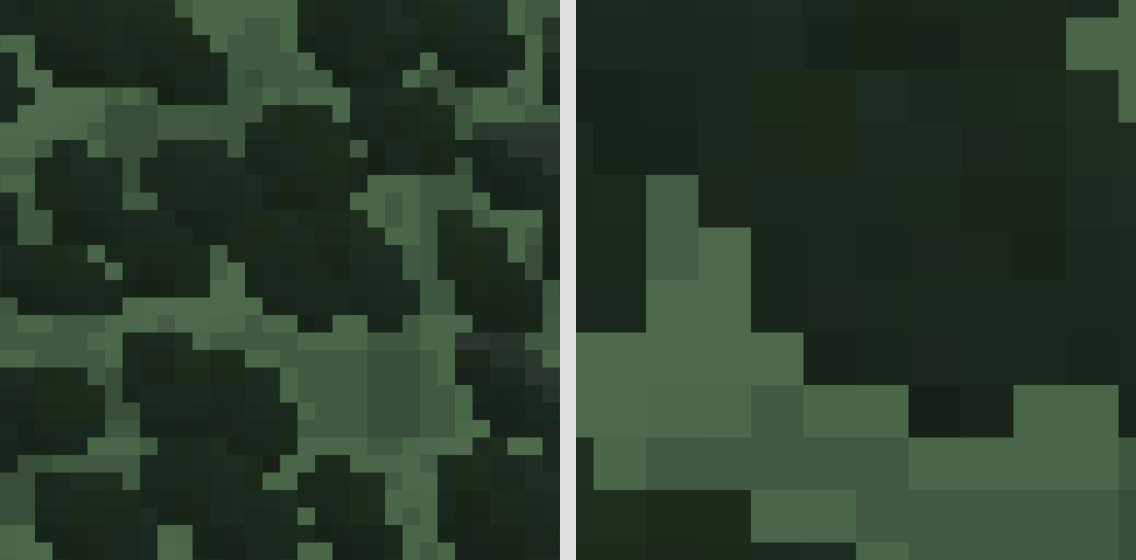
Left: the whole. Right: its middle third, enlarged.
Give the GLSL for this pattern, as a WebGL 1 fragment shader.

```glsl
precision highp float;
uniform vec2 u_resolution;

#define GRID 32.0          // square tiles across the canvas
#define PITCH 6.4          // spacing of the clumps, in tiles
#define RADIUS_MIN 2.3
#define RADIUS_MAX 3.7
#define CLUMP_SHARE 0.92
#define SHADE vec3(0.088, 0.135, 0.088)
#define LEAF vec3(0.115, 0.175, 0.115)
#define GREY vec3(0.195, 0.240, 0.195)
#define GROUND vec3(0.250, 0.350, 0.250)
#define DIM vec3(0.225, 0.305, 0.220)
#define LIGHT vec3(0.290, 0.400, 0.285)

float hash(vec2 p) {
  return fract(sin(dot(p, vec2(127.1, 311.7))) * 43758.5);
}

vec2 hash2(vec2 p) {
  return vec2(hash(p), hash(p + 57.3));
}

// Nearest clump: x = signed distance, y = height within it, z = its random id
vec3 clumps(vec2 tile) {
  vec2 home = floor(tile / PITCH);
  vec3 nearest = vec3(9.0, 0.0, 0.0);
  for (int y = -1; y <= 1; y++) {
    for (int x = -1; x <= 1; x++) {
      vec2 site = home + vec2(float(x), float(y));
      if (hash(site + 8.7) > CLUMP_SHARE) continue;
      vec2 center = (site + 0.14 + 0.72 * hash2(site + 3.1)) * PITCH;
      vec2 radius = mix(vec2(RADIUS_MIN), vec2(RADIUS_MAX), hash2(site + 21.9));
      vec2 offset = tile - center;
      offset.x += 0.6 * hash(site + 5.3) * offset.y;
      vec2 local = offset / radius;
      vec2 powered = pow(abs(local), vec2(2.5));
      float dist = (pow(powered.x + powered.y, 0.4) - 1.0) * min(radius.x, radius.y);
      if (dist < nearest.x) {
        nearest = vec3(dist, dot(local, vec2(0.4, 0.65)), hash(site + 14.2));
      }
    }
  }
  return nearest;
}

// Dark foliage, lighter to the upper right, tinted in small blocks
vec3 foliage(vec2 tile, float height, float id) {
  vec2 block = floor(tile / 2.0);
  float tone = 0.5 + 0.65 * height + 0.4 * (hash(block) - 0.5);
  vec3 color = mix(SHADE, LEAF, clamp(tone, 0.0, 1.15));
  color += vec3(-0.003, 0.003, 0.016) * (hash(block + 33.0) - 0.35) * 1.6;
  float bright = step(0.8, id) * step(0.15, height);
  return mix(color, GREY, bright * (0.35 + 0.55 * hash(block + 71.0)));
}

// Ground patches with broken light rims and a few dim upright strips
vec3 ground(vec2 tile, float dist) {
  float wave = sin(tile.x * 0.23 + 1.3 * sin(tile.y * 0.31))
             + sin(tile.y * 0.47 - tile.x * 0.12 + 2.0);
  float patchNoise = hash(floor(tile / vec2(3.0, 2.0)) + 12.0);
  float strip = step(0.83, hash(floor(tile / vec2(3.0, 7.0)) + 44.0));
  float rim = step(dist, 1.0) * step(0.28, patchNoise);
  float glade = step(1.0, wave + 0.5 * (patchNoise - 0.5));
  float fleck = step(0.96, hash(tile + 91.0));
  vec3 color = mix(GROUND, DIM, strip);
  color = mix(color, LIGHT, max(rim * (1.0 - 0.6 * strip), glade));
  color = mix(color, GROUND, fleck);
  return color + vec3(0.016, 0.014, 0.016) * glade * (wave - 0.9);
}

vec3 tileColor(vec2 index) {
  vec2 tile = index + 0.5;
  vec3 clump = clumps(tile);
  return clump.x < 0.0 ? foliage(tile, clump.y, clump.z) : ground(tile, clump.x);
}

void main() {
  // Blend neighbouring tiles only across a pixel-wide seam
  vec2 p = gl_FragCoord.xy / u_resolution.y * GRID - 0.5;
  vec2 index = floor(p);
  float seam = 1.2 * GRID / u_resolution.y;
  vec2 blend = clamp((p - index - 0.5) / seam + 0.5, 0.0, 1.0);
  vec3 low = mix(tileColor(index), tileColor(index + vec2(1.0, 0.0)), blend.x);
  vec3 high = mix(tileColor(index + vec2(0.0, 1.0)), tileColor(index + 1.0), blend.x);
  gl_FragColor = vec4(mix(low, high, blend.y), 1.0);
}
```
